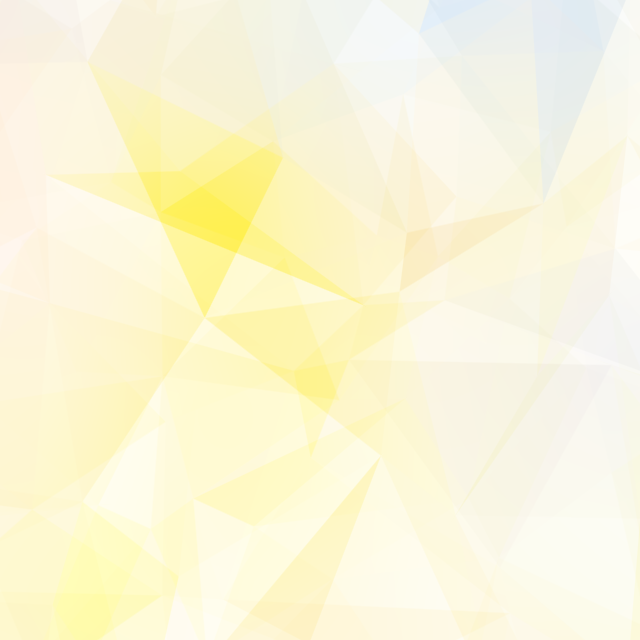
A Shadertoy shader for this background:

```glsl
vec3 hash3(vec2 p) {
    vec3 q = fract(p.xyx * vec3(0.1031, 0.1030, 0.0973));
    q += dot(q, q.yxz + 33.33);
    return fract((q.xxy + q.yzz) * q.zyx);
}

float glow(vec2 p, vec2 center, vec2 radius) {
    vec2 d = (p - center) / radius;
    return exp(-dot(d, d));
}

// Soft colour field underlying the facets
vec3 wash(vec2 p) {
    vec3 color = vec3(0.996, 0.982, 0.885);
    color = mix(color, vec3(1.0, 0.96, 0.915), glow(p, vec2(0.0, 0.65), vec2(0.17, 0.32)));
    color = mix(color, vec3(0.97, 0.965, 0.955), glow(p, vec2(0.02, 1.0), vec2(0.17, 0.1)));
    color = mix(color, vec3(1.0, 0.998, 0.76), 0.9 * glow(p, vec2(0.2, 0.1), vec2(0.22, 0.2)));
    color = mix(color, vec3(1.0, 0.96, 0.84), 0.8 * glow(p, vec2(0.5, 0.0), vec2(0.24, 0.1)));
    color = mix(color, vec3(0.985, 0.993, 0.92), glow(p, vec2(0.9, 0.2), vec2(0.2, 0.18)));
    color = mix(color, vec3(0.945, 0.95, 0.965), glow(p, vec2(1.0, 0.42), vec2(0.2, 0.16)));
    color = mix(color, vec3(0.91, 0.95, 0.985), glow(p, vec2(0.74, 0.98), vec2(0.34, 0.17)));
    color = mix(color, vec3(0.985, 0.94, 0.84), 0.8 * glow(p, vec2(0.62, 0.64), vec2(0.11, 0.13)));
    color = mix(color, vec3(1.0, 0.965, 0.56), glow(p, vec2(0.36, 0.6), vec2(0.16, 0.16)));
    return mix(color, vec3(1.0, 0.965, 0.56), glow(p, vec2(0.4, 0.33), vec2(0.16, 0.19)));
}

float cross2(vec2 a, vec2 b) {
    return a.x * b.y - a.y * b.x;
}

float edgeDistance(vec2 p, vec2 a, vec2 b) {
    return cross2(b - a, p - a) / max(length(b - a), 1e-4);
}

float triangleCoverage(vec2 p, vec2 a, vec2 b, vec2 c, float blur) {
    float side = cross2(b - a, c - a) < 0.0 ? -1.0 : 1.0;
    float inside = min(side * edgeDistance(p, a, b),
                   min(side * edgeDistance(p, b, c), side * edgeDistance(p, c, a)));
    return clamp(0.5 + inside / blur, 0.0, 1.0);
}

// Facet tint: a shifted wash sample, with random depth and a slight gradient
vec3 facetColor(vec2 uv, vec2 middle, vec2 id) {
    vec3 r = hash3(id + 17.3);
    vec3 s = hash3(id + 61.7);
    vec3 color = wash(mix(uv, middle, 0.6) + (r.xy - 0.5) * 0.15);
    float depth = 0.05 + 1.75 * r.z + dot(s.xy - 0.5, uv - middle) * 3.0;
    color = 1.0 - (1.0 - color) * max(depth, 0.05);
    return color - vec3(0.005, 0.03, 0.02) * s.z * s.z * s.z;
}

vec2 corner(vec2 cell) {
    return cell + 0.05 + 0.9 * hash3(cell + 5.0).xy;
}

// Jittered grid split into triangles, drawn in a rotated and stretched frame
vec3 facets(vec2 uv, float angle, vec2 scale, vec2 offset) {
    float c = cos(angle), s = sin(angle);
    mat2 frame = mat2(scale.x, 0.0, 0.0, scale.y) * mat2(c, s, -s, c);
    mat2 toCanvas = inverse(frame);
    vec2 p = frame * uv + offset;
    float blur = 1.2 * max(scale.x, scale.y) / iResolution.y;
    vec4 sum = vec4(0.0);
    for (int y = -1; y <= 0; y++)
    for (int x = -1; x <= 0; x++) {
        vec2 cell = floor(p) + vec2(x, y);
        vec2 v0 = corner(cell);
        vec2 v1 = corner(cell + vec2(1, 0));
        vec2 v2 = corner(cell + vec2(1, 1));
        vec2 v3 = corner(cell + vec2(0, 1));
        bool flip = hash3(cell + 91.0).z > 0.5;
        vec2 a = flip ? v1 : v0;
        vec2 b = flip ? v3 : v2;
        for (int k = 0; k < 2; k++) {
            vec2 tip = k == 0 ? (flip ? v2 : v1) : (flip ? v0 : v3);
            float coverage = triangleCoverage(p, a, b, tip, blur);
            vec2 middle = toCanvas * ((a + b + tip) / 3.0 - offset);
            vec3 color = facetColor(uv, middle, cell + float(k) * 37.0);
            sum += vec4(color, 1.0) * coverage;
        }
    }
    return sum.rgb / max(sum.a, 1e-3);
}

void mainImage(out vec4 fragColor, in vec2 fragCoord) {
    vec2 uv = fragCoord / iResolution.y;

    // Three translucent sheets of facets
    vec3 broad = facets(uv, 0.15, vec2(4.6, 3.4), vec2(20.3, 31.6));
    vec3 slanted = facets(uv, -0.75, vec2(5.2, 3.8), vec2(52.7, 44.1));
    vec3 fine = facets(uv, 0.8, vec2(6.4, 4.6), vec2(83.2, 67.4));
    vec3 color = broad * 0.45 + slanted * 0.33 + fine * 0.22;

    fragColor = vec4(clamp(color, 0.0, 1.0), 1.0);
}
```
